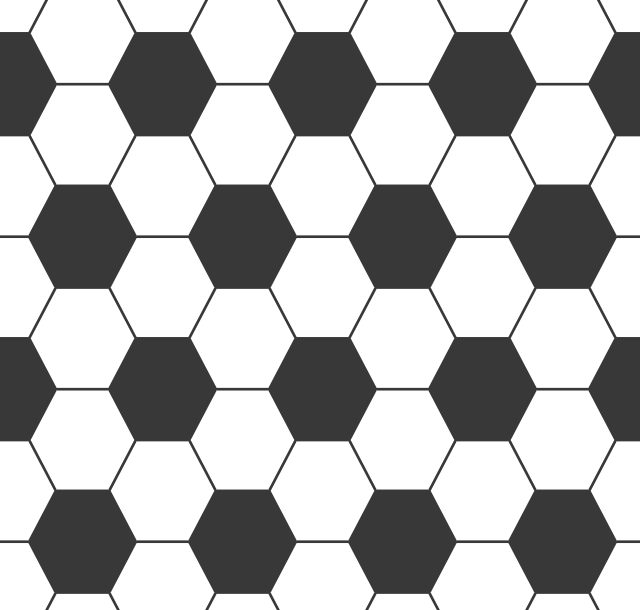
A Shadertoy shader for this pattern:

```glsl
// Football-style honeycomb: dark hexagons among white ones with thin dark outlines.

const float H = 0.953125; // half height of a hexagon whose half width is 1

// Signed distance to a flat-topped, slightly tall hexagon
float hexDistance(vec2 p) {
    p = abs(p);
    return max(p.y - H, dot(p - vec2(1.0, 0.0), normalize(vec2(H, 0.5))));
}

// Wrap p into a tile centred on zero
vec2 wrapCentered(vec2 p, vec2 size) {
    return (fract(p / size + 0.5) - 0.5) * size;
}

// Nearest hexagon of a lattice with a second copy shifted by half a tile
float hexLattice(vec2 p, vec2 size) {
    return min(hexDistance(wrapCentered(p, size)),
               hexDistance(wrapCentered(p + 0.5 * size, size)));
}

void mainImage(out vec4 fragColor, in vec2 fragCoord) {
    // Four dark hexagons across, two staggered row pairs down
    vec2 p = fragCoord / iResolution.xy * vec2(12.0, 12.0 * H) - vec2(0.047, 4.14);
    float pixel = 12.0 / iResolution.x;

    // Every cell edge is a line; every third cell is filled
    float edge = -hexLattice(p, vec2(3.0, 2.0 * H));
    float filled = hexLattice(p, vec2(3.0, 6.0 * H));
    float inkDistance = min(edge, filled) - 0.025;

    float ink = clamp(0.5 - inkDistance / pixel, 0.0, 1.0);
    fragColor = vec4(mix(vec3(1.0), vec3(0.22), ink), 1.0);
}
```
